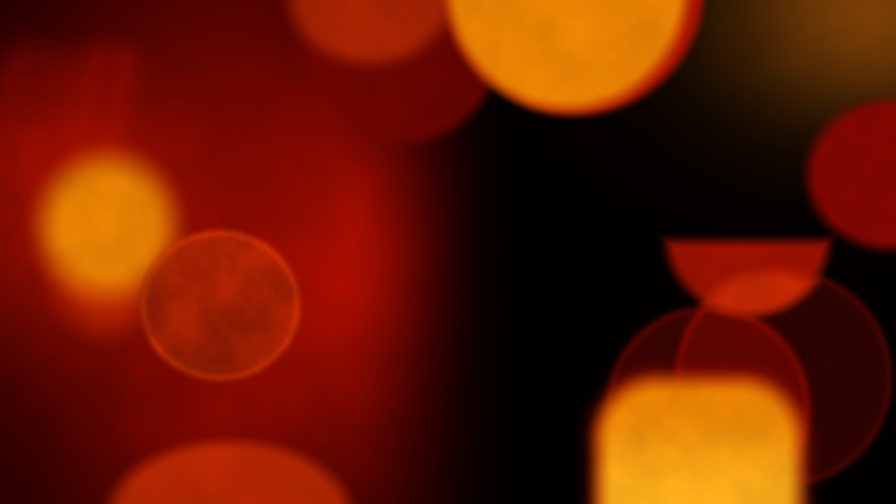
A WebGL 1 fragment shader for this background:

```glsl
precision highp float;
// Out-of-focus warm lights over a red haze that falls to black on the right.
// Soft ellipses and a rounded box are layered by blending, then mottled
// with value noise. Lengths are in canvas heights, origin at lower left.
uniform vec2 u_resolution;

const vec3 AMBER = vec3(0.90, 0.50, 0.01);
const vec3 GOLD = vec3(0.96, 0.66, 0.10);
const vec3 EMBER = vec3(0.68, 0.15, 0.01);
const vec3 CRIMSON = vec3(0.46, 0.02, 0.0);
const vec3 SCARLET = vec3(0.66, 0.07, 0.0);
const vec3 BROWN = vec3(0.46, 0.24, 0.02);

float hash(vec2 p) {
  return fract(sin(dot(p, vec2(127.1, 311.7))) * 43758.5);
}

float noise(vec2 p) {
  vec2 i = floor(p), f = fract(p);
  f = f * f * (3.0 - 2.0 * f);
  float low = mix(hash(i), hash(i + vec2(1.0, 0.0)), f.x);
  float high = mix(hash(i + vec2(0.0, 1.0)), hash(i + 1.0), f.x);
  return mix(low, high, f.y);
}

float fbm(vec2 p) {
  float sum = 0.0, amp = 0.5;
  for (int i = 0; i < 4; i++) {
    sum += amp * noise(p);
    p = p * 2.03 + 7.1;
    amp *= 0.5;
  }
  return sum;
}

// Gaussian falloff around a centre
float glow(vec2 p, vec2 center, vec2 radius) {
  vec2 q = (p - center) / radius;
  return exp(-dot(q, q));
}

// Approximate signed distance to an ellipse
float ellipse(vec2 p, vec2 center, vec2 radius) {
  return (length((p - center) / radius) - 1.0) * min(radius.x, radius.y);
}

float roundBox(vec2 p, vec2 center, vec2 size, float corner) {
  vec2 q = abs(p - center) - size + corner;
  return length(max(q, 0.0)) + min(max(q.x, q.y), 0.0) - corner;
}

// Coverage of a shape whose edge is blurred by "blur" on each side
float cover(float d, float blur) {
  return 1.0 - smoothstep(-blur, blur, d);
}

// Thin bright line just inside an edge
float rim(float d, float width) {
  float q = (d + width) / width;
  return exp(-q * q);
}

vec3 redHaze(vec2 p) {
  float red = 0.23 + 0.38 * glow(p, vec2(0.72, 0.48), vec2(0.27, 0.30));
  red += 0.22 * glow(p, vec2(0.15, 0.58), vec2(0.30, 0.26));
  red += 0.20 * glow(p, vec2(0.42, 0.16), vec2(0.27, 0.22));
  red += 0.10 * glow(p, vec2(0.48, 0.85), vec2(0.30, 0.25));
  red -= 0.10 * glow(p, vec2(0.0, 1.0), vec2(0.25, 0.22));
  red -= 0.08 * glow(p, vec2(0.0, 0.0), vec2(0.20, 0.30));
  // Faint upright streaks at upper left
  float streak = 0.6 + 0.5 * noise(vec2(p.x * 34.0 - p.y * 5.0, p.y * 2.0));
  red += 0.13 * streak * cover(roundBox(p, vec2(0.12 + 0.2 * (p.y - 0.8), 0.77),
                                       vec2(0.14, 0.14), 0.05), 0.035);
  red *= 1.0 - smoothstep(0.68, 1.02, p.x);
  return vec3(red, 0.13 * red * red, 0.0) + vec3(0.012, 0.0, 0.0);
}

void main() {
  vec2 p = gl_FragCoord.xy / u_resolution * vec2(16.0 / 9.0, 1.0);
  float grain = fbm(p * 14.0) - 0.47;
  vec3 col = redHaze(p);
  col += BROWN * glow(p, vec2(1.74, 0.98), vec2(0.32, 0.22));

  // Upper lights: dim disc, brighter overlap, large amber disc
  float d = ellipse(p, vec2(0.80, 0.907), vec2(0.19));
  col = mix(col, CRIMSON * 0.95, 0.85 * cover(d, 0.018));
  d = ellipse(p, vec2(0.735, 1.01), vec2(0.16, 0.135));
  col = mix(col, EMBER, 0.85 * cover(d, 0.025));
  d = ellipse(p, vec2(1.141, 1.028), vec2(0.256));
  col = mix(col, SCARLET, cover(d, 0.015));
  d = ellipse(p, vec2(1.125, 1.03), vec2(0.238, 0.246));
  col = mix(col, AMBER, cover(d, 0.022));

  // Left lights: halo, trailing smear, amber core, grainy disc, low dome
  col = mix(col, SCARLET, 0.8 * glow(p, vec2(0.19, 0.55), vec2(0.21)));
  d = ellipse(p, vec2(0.21, 0.45), vec2(0.095, 0.10));
  col = mix(col, EMBER * 1.15, 0.75 * cover(d, 0.05));
  d = ellipse(p, vec2(0.213, 0.552), vec2(0.128, 0.132));
  col = mix(col, AMBER, cover(d, 0.045));
  d = ellipse(p, vec2(0.437, 0.394), vec2(0.16, 0.15));
  col = mix(col, EMBER * (0.92 + 0.5 * grain), 0.75 * cover(d, 0.01));
  col += vec3(0.09, 0.04, 0.0) * rim(d, 0.007);
  d = ellipse(p, vec2(0.456, -0.03), vec2(0.24, 0.153));
  col = mix(col, EMBER * 1.1, 0.85 * cover(d, 0.018));

  // Right lights: edge disc, two dim overlapping discs, cut bowl
  d = ellipse(p, vec2(1.77, 0.653), vec2(0.167, 0.147));
  col = mix(col, CRIMSON * 1.1, cover(d, 0.018));
  d = ellipse(p, vec2(1.555, 0.25), vec2(0.217));
  col += vec3(0.16, 0.01, 0.0) * cover(d, 0.01) + vec3(0.07, 0.01, 0.0) * rim(d, 0.008);
  d = ellipse(p, vec2(1.405, 0.19), vec2(0.204));
  col += vec3(0.20, 0.01, 0.0) * cover(d, 0.012) + vec3(0.08, 0.01, 0.0) * rim(d, 0.008);
  d = max(ellipse(p, vec2(1.484, 0.525), vec2(0.16, 0.148)), p.y - 0.522);
  col = mix(col, SCARLET * 0.9, cover(d, 0.018));
  d = max(d, ellipse(p, vec2(1.53, 0.36), vec2(0.14, 0.10)));
  col = mix(col, EMBER * 1.15, 0.8 * cover(d, 0.02));

  // Lower right lamp with a scarlet fringe and a golden base
  d = roundBox(p, vec2(1.387, -0.01), vec2(0.212, 0.268), 0.13);
  col = mix(col, SCARLET, 0.85 * cover(d, 0.035));
  vec3 lamp = mix(GOLD, AMBER, smoothstep(0.0, 0.22, p.y));
  col = mix(col, lamp, cover(d + 0.014, 0.03));

  gl_FragColor = vec4(clamp(col * (1.0 + 0.16 * grain), 0.0, 1.0), 1.0);
}
```
